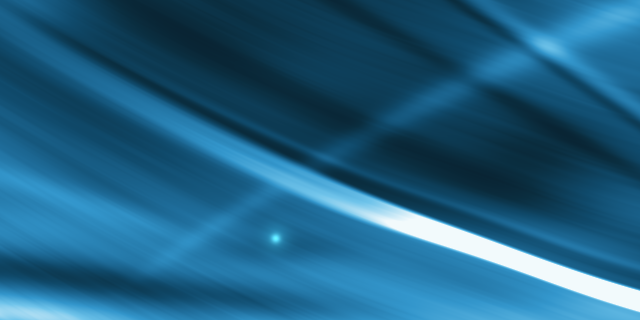
Reproduce this background procedurally as a Shadertoy shader.

```glsl
// Abstract blue light sweeps: a curved white streak crossed by a soft diagonal beam.

// Curves are y = c.x + c.y * x + c.z * x * x, in units of the canvas height.
const vec3 STREAK = vec3(0.92, -0.598, 0.0833);
const vec3 BEAM = vec3(-0.179, 0.769, -0.095);
const vec3 UPPER_SHADOW = vec3(1.247, -0.668, 0.09);
const vec3 RIGHT_SHADOW = vec3(1.6, -0.575, 0.0);
const vec3 CORNER_RAY = vec3(2.02, -0.68, 0.0);
const vec3 CORNER_SHADOW = vec3(1.95, -0.67, 0.0);
const vec3 LEFT_RAY = vec3(0.45, -0.30, -0.03);
const vec3 LOWER_SHADOW = vec3(0.165, -0.15, 0.02);
const vec3 FLOOR_GLOW = vec3(0.03, -0.14, 0.0);
const vec2 SPARK = vec2(0.862, 0.255);
const float GRAIN = 0.10;

// Tones from deep navy to white.
const vec3 TONES[7] = vec3[7](
    vec3(0.03, 0.10, 0.15), vec3(0.04, 0.18, 0.25), vec3(0.06, 0.29, 0.42),
    vec3(0.12, 0.43, 0.61), vec3(0.20, 0.59, 0.80), vec3(0.44, 0.77, 0.92),
    vec3(0.95, 0.98, 0.99));

float hash(vec2 p) {
    vec3 q = fract(p.xyx * 0.1031);
    q += dot(q, q.yzx + 33.33);
    return fract((q.x + q.y) * q.z);
}

float noise(vec2 p) {
    vec2 i = floor(p), f = fract(p);
    f = f * f * (3.0 - 2.0 * f);
    return mix(mix(hash(i), hash(i + vec2(1, 0)), f.x),
               mix(hash(i + vec2(0, 1)), hash(i + vec2(1, 1)), f.x), f.y);
}

float gauss(float d, float width) {
    return exp(-d * d / (width * width));
}

float above(vec2 p, vec3 c) {
    return p.y - (c.x + p.x * (c.y + p.x * c.z));
}

float ray(vec2 p, vec3 c, float width) {
    return gauss(above(p, c), width);
}

float blob(vec2 p, vec2 center, vec2 size) {
    vec2 d = (p - center) / size;
    return exp(-dot(d, d));
}

// Fine fibres that run along the streak.
float fibres(float x, float v) {
    float sum = 0.0, weight = 0.5;
    vec2 q = vec2(x * 1.3, v * 16.0) + 40.0;
    for (int i = 0; i < 4; i++) {
        sum += weight * (noise(q) - 0.5);
        q = q * vec2(1.4, 2.1) + 7.3;
        weight *= 0.65;
    }
    return sum;
}

vec3 toneRamp(float light) {
    float s = clamp(light * 5.0 + 1.0, 0.0, 6.0);
    vec3 color = TONES[0];
    for (int i = 1; i < 7; i++)
        color = mix(color, TONES[i], clamp(s - float(i) + 1.0, 0.0, 1.0));
    return color;
}

// Dark sky over the streak, with slanted rays and shadows.
float upperLight(vec2 p, float v) {
    float right = smoothstep(0.9, 2.0, p.x);
    float light = 0.05 + 0.16 * right;
    light += 0.28 * blob(p, vec2(0.0, 1.0), vec2(0.28, 0.13));
    light += 0.10 * blob(p, vec2(1.0, 0.78), vec2(0.25, 0.14));
    light += 0.20 * blob(p, vec2(2.0, 0.92), vec2(0.45, 0.25));
    light += 0.18 * blob(p, vec2(2.0, 0.28), vec2(0.5, 0.12));
    light -= 0.20 * blob(p, vec2(1.68, 0.52), vec2(0.22, 0.13));
    light += 0.20 * ray(p, CORNER_RAY, 0.035);
    light -= 0.17 * ray(p, CORNER_SHADOW, 0.022);
    light -= 0.15 * ray(p, RIGHT_SHADOW, 0.035);
    light -= 0.15 * ray(p, UPPER_SHADOW, 0.06);
    light += 0.12 * gauss(v - 0.105, 0.014) * smoothstep(0.2, 0.9, p.x);
    return light - 0.07 * gauss(v - 0.075, 0.025);
}

// Blue haze under the streak, brighter with depth and to the right.
float lowerLight(vec2 p, float v) {
    float light = 0.13 + 0.31 * smoothstep(0.2, 1.3, p.x);
    light += 0.32 * smoothstep(0.06, 0.5, -v);
    light += 0.14 * ray(p, LEFT_RAY, 0.04) * (1.0 - smoothstep(0.3, 0.9, p.x));
    light += 0.10 * blob(p, vec2(0.1, 0.29), vec2(0.35, 0.08));
    light -= 0.36 * ray(p, LOWER_SHADOW, 0.055) * (1.0 - smoothstep(0.7, 1.4, p.x));
    light += 0.42 * ray(p, FLOOR_GLOW, 0.055) * (1.0 - smoothstep(0.1, 0.7, p.x));
    light -= 0.16 * blob(p, vec2(0.86, 0.22), vec2(0.2, 0.045));
    return light + 0.20 * blob(p, vec2(1.85, 0.0), vec2(0.4, 0.09));
}

void mainImage(out vec4 fragColor, in vec2 fragCoord) {
    vec2 p = fragCoord / iResolution.y;
    p.x *= 2.0 * iResolution.y / iResolution.x;
    float v = above(p, STREAK) - 0.018 * gauss(p.x - 1.5, 0.35);
    float fibre = fibres(p.x, v);

    // Background on both sides of the streak
    float light = mix(lowerLight(p, v), upperLight(p, v), smoothstep(-0.03, 0.03, v));
    light += GRAIN * 1.5 * fibre;

    // Crossing beam
    float beamWidth = mix(0.035, 0.065, smoothstep(0.4, 2.0, p.x));
    float beamPower = 0.10 + 0.16 * smoothstep(0.6, 1.7, p.x);
    light += beamPower * ray(p, BEAM, beamWidth) * smoothstep(0.25, 0.7, p.x);

    // Streak, soft on the left and sharp on the right
    float sharp = smoothstep(0.2, 1.4, p.x);
    float halfWidth = mix(0.052, 0.032, smoothstep(0.7, 1.7, p.x));
    float softness = mix(0.035, 0.009, sharp);
    float body = 1.0 - smoothstep(halfWidth - softness, halfWidth + softness, abs(v));
    float core = 0.27 + 0.46 * p.x + 0.12 * smoothstep(1.1, 1.35, p.x);
    core += fibre * 0.22 + 0.08 * gauss(v + 0.02, 0.012) * sharp;
    light = mix(light, core, body * mix(0.75, 1.0, sharp));
    light += 0.10 * gauss(v, 0.09) * smoothstep(0.9, 1.6, p.x);

    // Spark
    vec3 color = toneRamp(light);
    float r = length(p - SPARK);
    color += vec3(0.25, 0.42, 0.36) * gauss(r, 0.014) + vec3(0.06, 0.16, 0.17) * gauss(r, 0.04);
    fragColor = vec4(clamp(color, 0.0, 1.0), 1.0);
}
```
